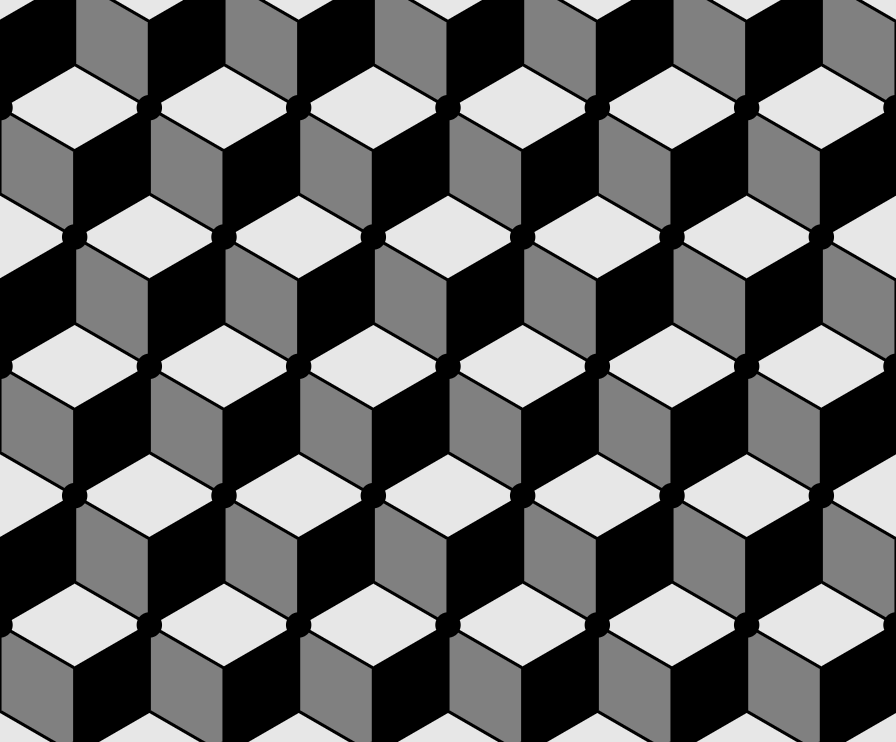
Write a Shadertoy shader that draws this pattern.

```glsl
// Tumbling blocks: isometric cubes with a light top, grey left and black right,
// outlined in black, with a round dot where neighbouring cubes touch.
// Each point is folded into its nearest hexagon, then tested against two rhombi.

#define CUBES_ACROSS 6.0
#define CUBE_ORIGIN vec2(0.5, 0.495)
#define LINE_HALF_WIDTH 0.0104
#define DOT_RADIUS 0.085
#define TOP_COLOR vec3(0.906)
#define LEFT_COLOR vec3(0.502)
#define DARK_COLOR vec3(0.0)

const float ROOT3 = sqrt(3.0);
const float HEX_RADIUS = 1.0 / ROOT3;
const vec2 SLOPE_NORMAL = vec2(0.5, 0.5 * ROOT3);

// Offset from the nearest hexagon centre; hexagons are one unit wide
vec2 hexFold(vec2 p) {
    vec2 period = vec2(1.0, ROOT3);
    vec2 a = mod(p + 0.5 * period, period) - 0.5 * period;
    vec2 b = mod(p, period) - 0.5 * period;
    return dot(a, a) < dot(b, b) ? a : b;
}

// Distance to a rhombus bounded by two pairs of parallel edges
float rhombus(vec2 p, vec2 normalA, vec2 normalB) {
    return max(abs(dot(p, normalA)), abs(dot(p, normalB))) - 0.25;
}

// Distance to the nearest of the three dotted corners
float cornerDots(vec2 p) {
    vec2 upper = vec2(abs(p.x), p.y) - HEX_RADIUS * SLOPE_NORMAL.yx;
    vec2 lower = p + vec2(0.0, HEX_RADIUS);
    return min(length(upper), length(lower)) - DOT_RADIUS;
}

// Antialiased coverage inside a distance field
float fill(float d, float pixel) {
    return clamp(0.5 - d / pixel, 0.0, 1.0);
}

void mainImage(out vec4 fragColor, in vec2 fragCoord) {
    float pixel = CUBES_ACROSS / iResolution.x;
    vec2 p = hexFold(fragCoord * pixel - CUBE_ORIGIN);

    // Faces, inset by the outline; the right face stays dark
    vec2 topCenter = vec2(0.0, 0.5 * HEX_RADIUS);
    vec2 leftCenter = -0.5 * HEX_RADIUS * SLOPE_NORMAL.yx;
    float top = rhombus(p - topCenter, SLOPE_NORMAL, SLOPE_NORMAL * vec2(-1.0, 1.0));
    float left = rhombus(p - leftCenter, SLOPE_NORMAL, vec2(1.0, 0.0));

    vec3 color = DARK_COLOR;
    color = mix(color, TOP_COLOR, fill(top + LINE_HALF_WIDTH, pixel));
    color = mix(color, LEFT_COLOR, fill(left + LINE_HALF_WIDTH, pixel));

    // Dots over the joints
    color = mix(color, DARK_COLOR, fill(cornerDots(p), pixel));
    fragColor = vec4(color, 1.0);
}
```
